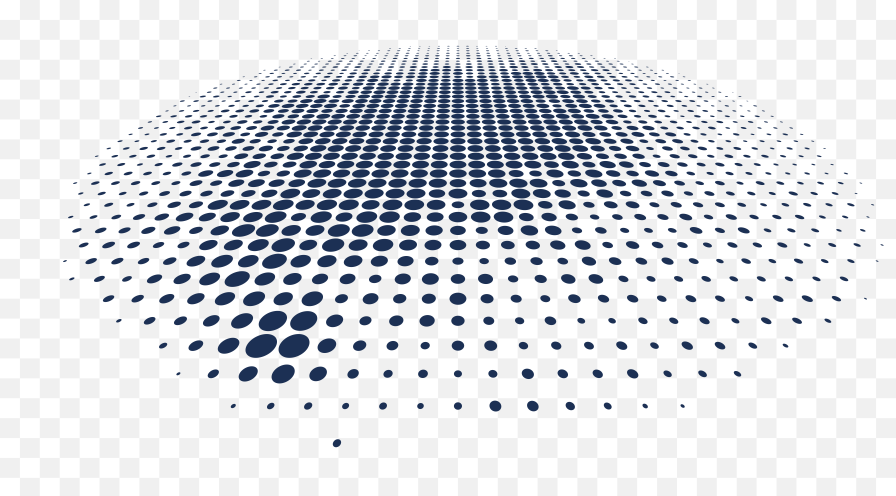
A WebGL 1 fragment shader for this background:

```glsl
precision highp float;
// A halftone disc of navy dots lying on a tilted plane, over a pale checkerboard.
// Each pixel is projected to a square grid on the plane; a sum of soft blobs
// and some jitter set the radius of the dot in each grid cell.

uniform vec2 u_resolution;

#define CHECKS 45.0            // checker cells across the width
#define HORIZON 0.0854         // height of the horizon above the top edge
#define VANISH_X 0.5111        // x of the vanishing point
#define COLUMN_SCALE 0.0776    // column spacing per unit of depth
#define ROW_STEP 0.13286       // inverse depth between two rows
#define ROW_START 1.8569       // inverse depth of row zero
#define DISC_CENTER vec2(0.5, 20.5)
#define DISC_RADIUS 21.5
#define MAX_DOT 0.45
#define NAVY vec3(0.11, 0.19, 0.33)
#define CHECK_GREY vec3(0.941)

float hash(vec2 p) {
  return fract(sin(dot(p, vec2(12.99, 78.23))) * 4375.85);
}

float blob(vec2 cell, vec2 center, float width) {
  vec2 d = (cell - center) / width;
  return exp(-dot(d, d));
}

// Dot radius in grid units for one cell of the plane
float dotRadius(vec2 cell) {
  float tone = 0.1
    + 0.60 * blob(cell, vec2(-1.0, 20.0), 12.0)
    + 0.17 * blob(cell, vec2(-7.0, 7.5), 5.0)
    + 0.15 * blob(cell, vec2(9.0, 31.0), 5.0);

  // Patchy variation: layered sines and a random value per dot
  float waves = sin(cell.x * 0.9 + cell.y * 0.5) + sin(cell.x * 0.5 - cell.y * 1.3);
  tone *= 0.78 + 0.08 * waves + 0.44 * hash(cell);

  // Dots shrink at the rim of the disc
  float rim = DISC_RADIUS - distance(cell, DISC_CENTER);
  tone *= smoothstep(-0.1, 1.5, rim + 0.5 * hash(cell + 7.0));

  // Heavy cluster and a lone dot near the front edge
  tone += 0.26 * blob(cell, vec2(-5.5, 2.2), 1.5);
  tone += 0.10 * blob(cell, vec2(-3.0, -1.0), 0.4);
  return tone < 0.04 ? 0.0 : min(tone, MAX_DOT);
}

// Dot coverage at p, softened over a width of one sample
float dotCoverage(vec2 p, float sampleSize) {
  float depth = p.y + HORIZON;
  vec2 grid = vec2((p.x - VANISH_X) / (COLUMN_SCALE * depth),
                   (1.0 / depth - ROW_START) / ROW_STEP);
  vec2 cell = floor(grid + 0.5);
  vec2 q = grid - cell;
  float radius = dotRadius(cell);
  if (radius <= 0.0) return 0.0;

  // Screen gradient of the distance, from the projection
  vec2 columnSlope = vec2(1.0 / COLUMN_SCALE, -grid.x) / depth;
  vec2 rowSlope = vec2(0.0, -1.0 / (ROW_STEP * depth * depth));
  float len = max(length(q), 0.001);
  float slope = length(q.x * columnSlope + q.y * rowSlope) / len;
  return clamp(0.5 + (radius - len) / max(slope * sampleSize, 0.0001), 0.0, 1.0);
}

// Smooth-edged checkerboard: 0 on white cells, 1 on grey ones
float checker(vec2 p, float pixel) {
  vec2 wave = sin(p * CHECKS * 3.14159);
  vec2 edge = clamp(wave / (CHECKS * 3.14159 * pixel), -0.5, 0.5);
  return 0.5 - 2.0 * edge.x * edge.y;
}

void main() {
  // Width is one unit; y runs down from the top edge
  float pixel = 1.0 / u_resolution.x;
  vec2 p = vec2(gl_FragCoord.x, u_resolution.y - gl_FragCoord.y) * pixel;

  // Average 4 x 4 samples, as the far rows are about a pixel tall
  float ink = 0.0;
  for (int j = 0; j < 4; j++) {
    for (int i = 0; i < 4; i++) {
      vec2 offset = (vec2(float(i), float(j)) - 1.5) * 0.25;
      ink += dotCoverage(p + offset * pixel, 0.25 * pixel) / 16.0;
    }
  }

  vec3 color = mix(vec3(1.0), CHECK_GREY, checker(p, pixel));
  gl_FragColor = vec4(mix(color, NAVY, ink), 1.0);
}
```
